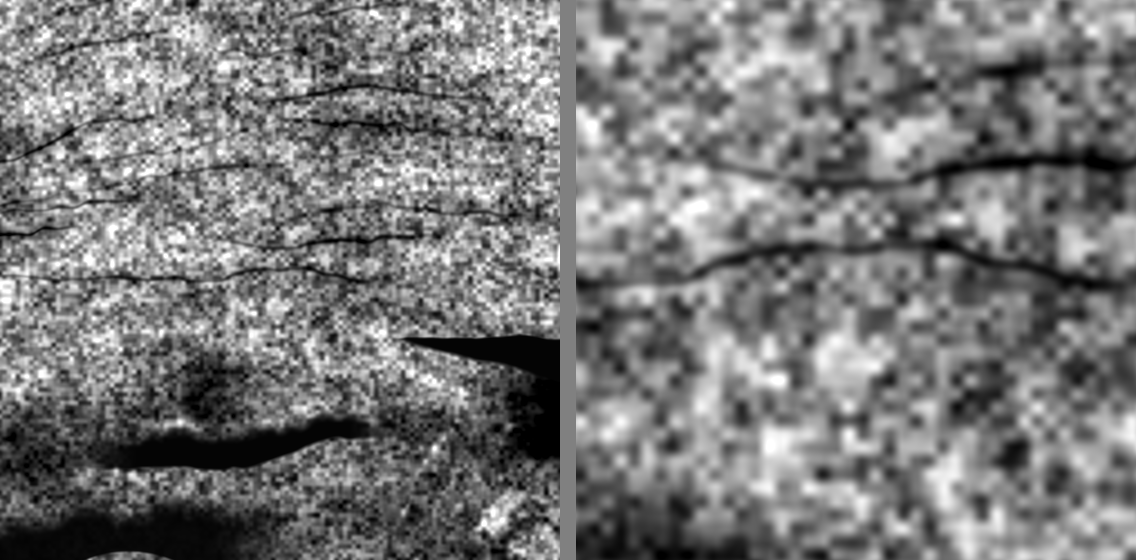
Left: the whole. Right: its middle third, enlarged.
Write a Shadertoy shader that draws this texture.

```glsl
const float ROCK_TONE = 0.57;
const float LOWER_DROP = 0.19;
const float VOID_TONE = 0.015;
const float GRAIN_FINE = 125.0;
const float GRAIN_COARSE = 72.0;
const float GRAIN_CONTRAST = 1.15;
const float BED_CONTRAST = 0.26;
const float CLOUD_CONTRAST = 0.26;
const float BED_BEND = 0.27;
const float BED_CREST = 0.66;
const int STRANDS = 12;
const float STRAND_GAP = 0.052;
const float STRAND_WIDTH = 0.0045;
const float STRAND_DEPTH = 0.30;
const int CHIPS = 16;

float hash(vec2 p) {
    return fract(sin(dot(p, vec2(127.1, 311.7))) * 43758.5453);
}

float noise(vec2 p) {
    vec2 i = floor(p), f = fract(p);
    f = f * f * (3.0 - 2.0 * f);
    return mix(mix(hash(i), hash(i + vec2(1, 0)), f.x),
               mix(hash(i + vec2(0, 1)), hash(i + vec2(1, 1)), f.x), f.y);
}

// Noise centred on zero
float ripple(vec2 p) {
    return noise(p) - 0.5;
}

float blob(vec2 p, vec2 centre, vec2 radius) {
    vec2 d = (p - centre) / radius;
    return exp(-dot(d, d));
}

float streak(vec2 p, vec2 a, vec2 b, float width) {
    vec2 ab = b - a;
    float d = length(p - a - ab * clamp(dot(p - a, ab) / dot(ab, ab), 0.0, 1.0));
    return exp(-d * d / (width * width));
}

// Filled space between a floor and a roof, each with its own softness
float cavity(float y, float ground, float roof, float groundBlur, float roofBlur) {
    return smoothstep(-groundBlur, groundBlur, y - ground)
         * smoothstep(-roofBlur, roofBlur, roof - y);
}

float grain(vec2 p) {
    mat2 turn = mat2(0.8, 0.6, -0.6, 0.8);
    return 0.5 * ripple(p * GRAIN_FINE) + 0.42 * ripple(turn * p * GRAIN_COARSE + 19.0);
}

// Thin dark partings that follow the arched bedding
float strands(float x, float bed) {
    float dark = 0.0;
    for (int i = 0; i < STRANDS; i++) {
        float id = float(i);
        float level = 0.46 + STRAND_GAP * id + 0.03 * ripple(vec2(id, 4.0) * 3.7);
        level += 0.045 * ripple(vec2(x * 6.0, id * 5.3)) + 0.014 * ripple(vec2(x * 38.0, id * 7.1));
        float d = abs(bed - level) / STRAND_WIDTH;
        float broken = smoothstep(0.35, 0.75, noise(vec2(x * 5.0 + id * 2.3, id * 9.7)));
        dark += broken * (exp(-d * d) + 0.28 * exp(-d * d * 0.07));
    }
    return dark;
}

// Soft shadows and pale patches of the lower ledges
float patches(vec2 p) {
    float t = -0.42 * blob(p, vec2(0.37, 0.32), vec2(0.08, 0.075));
    t -= 0.24 * blob(p, vec2(0.06, 0.19), vec2(0.10, 0.09));
    t -= 0.20 * blob(p, vec2(0.27, 0.25), vec2(0.14, 0.05));
    t -= 0.60 * blob(p, vec2(1.02, 0.26), vec2(0.13, 0.12));
    t -= 0.22 * blob(p, vec2(0.72, 0.26), vec2(0.07, 0.04));
    t += 0.22 * blob(p, vec2(0.03, 0.35), vec2(0.08, 0.05));
    t += 0.18 * blob(p, vec2(0.18, 0.30), vec2(0.05, 0.04));
    t += 0.42 * blob(p, vec2(0.32, 0.245), vec2(0.045, 0.018));
    t += 0.22 * blob(p, vec2(0.47, 0.41), vec2(0.025, 0.02));
    return t;
}

// Bright slanted fragments scattered at the lower right
float chips(vec2 p) {
    float light = 0.0;
    for (int i = 0; i < CHIPS; i++) {
        float id = float(i);
        vec2 a = vec2(0.70 + 0.2 * hash(vec2(id, 1.3)), 0.02 + 0.2 * hash(vec2(id, 6.1)));
        vec2 b = a + vec2(0.03, 0.045) * (0.3 + hash(vec2(id, 8.9)));
        light += 0.17 * streak(p, a, b, 0.005 + 0.006 * hash(vec2(id, 3.3)));
    }
    light += 0.45 * streak(p, vec2(0.87, 0.07), vec2(0.91, 0.10), 0.014);
    light += 0.28 * streak(p, vec2(0.75, 0.325), vec2(0.83, 0.30), 0.010);
    return light + 0.22 * streak(p, vec2(0.55, 0.39), vec2(0.565, 0.34), 0.009);
}

void mainImage(out vec4 fragColor, in vec2 fragCoord) {
    vec2 p = fragCoord / iResolution.xy;
    float upper = smoothstep(0.20, 0.46, p.y);
    float arch = (p.x - BED_CREST) * (p.x - BED_CREST);
    float bed = p.y + BED_BEND * arch * smoothstep(0.4, 0.8, p.y);

    // Rock tone, bedding and clouds
    float tone = ROCK_TONE - LOWER_DROP * (1.0 - upper);
    tone += BED_CONTRAST * ripple(vec2(p.x * 9.0, bed * 42.0)) * mix(0.5, 1.0, upper);
    tone += CLOUD_CONTRAST * ripple(vec2(p.x * 5.0, bed * 13.0) + 31.0);
    tone += 0.16 * ripple(p * 26.0 + 7.0);
    tone -= STRAND_DEPTH * strands(p.x, bed) * upper;
    tone += patches(p) + chips(p);

    // Round boulder with a dark rim
    float rim = length(p - vec2(0.955, 0.012)) - 0.052 + 0.012 * ripple(p * 30.0);
    tone += 0.2 * (1.0 - smoothstep(-0.01, 0.004, rim)) - 0.22 * exp(-pow((rim - 0.008) / 0.008, 2.0));

    tone += GRAIN_CONTRAST * grain(p) * clamp(0.3 + 1.3 * tone, 0.15, 1.0);

    // Black openings: right wedge, central crack, bottom hollow
    float rough = 0.022 * ripple(vec2(p.x * 13.0, 2.0)) + 0.008 * ripple(p * 48.0);
    float wedgeRoof = 0.398 + 0.4 * rough;
    float wedge = cavity(p.y, wedgeRoof - 0.26 * (p.x - 0.695), wedgeRoof, 0.006, 0.003);
    wedge *= smoothstep(0.69, 0.73, p.x);
    float crackFloor = 0.16 + 0.06 * smoothstep(0.42, 0.6, p.x) + 0.6 * rough;
    float crackSpan = smoothstep(0.07, 0.25, p.x) * (1.0 - smoothstep(0.62, 0.73, p.x));
    float crack = cavity(p.y, crackFloor, crackFloor + 0.052 * crackSpan + rough, 0.005, 0.016) * crackSpan;
    float moundTop = 0.015 - 2.5 * (p.x - 0.23) * (p.x - 0.23);
    float hollow = cavity(p.y, moundTop, 0.078 + 2.0 * rough, 0.003, 0.028);
    hollow *= 1.0 - smoothstep(0.38, 0.6, p.x + 2.0 * rough);

    tone = mix(tone, VOID_TONE, max(wedge, max(crack, 0.96 * hollow)));
    fragColor = vec4(vec3(clamp(tone, 0.0, 1.0)), 1.0);
}
```
